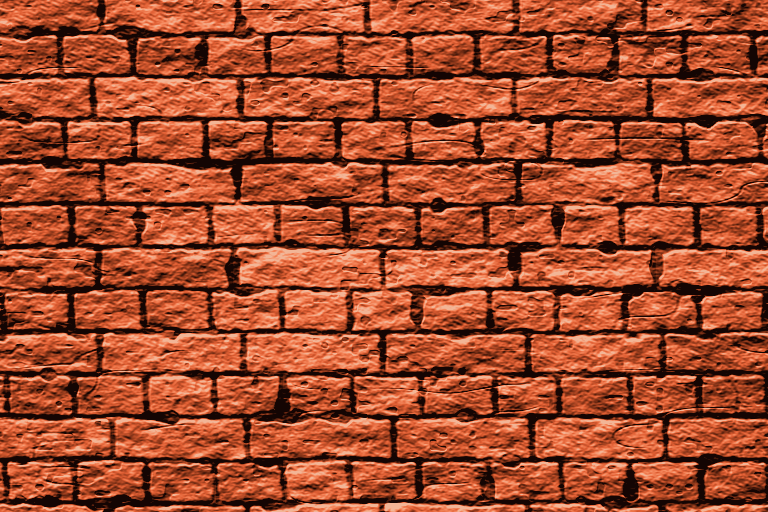
Reproduce this texture procedurally as a Shadertoy shader.

```glsl
// Weathered red brick wall: long and short courses alternate, lit from above.
#define COURSE 0.0832      // height of one course
#define BASE 0.0176        // height of the lowest full bed joint
#define SHORT_BRICK 0.1355 // width of a short brick; long ones are double
#define JOINT vec2(0.0058, 0.0040) // half widths of head and bed joints
#define CORNER 0.007       // corner radius
#define SKEW 0.03          // sideways drift of the courses with height
#define DEPTH 0.0052       // relief of bricks above the mortar
#define ROUGHNESS 0.0125   // relief of the surface grain
#define CONTRAST 2.6       // strength of the raking light
#define EXPOSURE 3.0       // mean tone, as a position on the ramp

// Colours from deep shadow to highlight
const vec3 RAMP[6] = vec3[6](
    vec3(0.08, 0.02, 0.01), vec3(0.38, 0.14, 0.06), vec3(0.63, 0.25, 0.12),
    vec3(0.88, 0.37, 0.20), vec3(0.96, 0.53, 0.36), vec3(0.95, 0.71, 0.59));

float hash(vec2 p) {
    return fract(sin(dot(p, vec2(127.1, 311.7))) * 43758.5);
}

float noise(vec2 p) {
    vec2 i = floor(p), f = fract(p);
    f = f * f * (3.0 - 2.0 * f);
    return mix(mix(hash(i), hash(i + vec2(1, 0)), f.x),
               mix(hash(i + vec2(0, 1)), hash(i + vec2(1, 1)), f.x), f.y);
}

float fbm(vec2 p) {
    float sum = 0.0, amp = 1.0;
    for (int i = 0; i < 4; i++) {
        sum += amp * (noise(p) - 0.5);
        p = mat2(0.98, 0.2, -0.2, 0.98) * p * 2.03 + 17.3;
        amp *= 0.55;
    }
    return sum;
}

// Position of a head joint, in brick widths
float headJoint(float col, float row) {
    return col + 0.09 * hash(vec2(col, row) + 3.7);
}

// Signed distance to the nearest brick, then its row and column
vec3 brick(vec2 p) {
    // Wavy courses and ragged edges
    p += 0.006 * (vec2(noise(p * 9.0), noise(p * 9.0 + 40.0)) - 0.5);
    float ragged = 0.0055 * (noise(p * 65.0) - 0.5)
                 + 0.009 * smoothstep(0.68, 0.95, noise(p * 21.0 + 8.0));

    float y = (p.y - BASE) / COURSE;
    float row = floor(y);
    float isLong = mod(row, 2.0);
    float width = SHORT_BRICK * (1.0 + isLong);
    float x = (p.x + SKEW * (p.y - 0.5)) / width + 0.25 * isLong
            + 0.07 * (hash(vec2(row, 5.0)) - 0.5) + 0.045;
    float col = floor(x);
    col -= step(x, headJoint(col, row));
    float left = headJoint(col, row), right = headJoint(col + 1.0, row);

    vec2 size = vec2(width, COURSE);
    vec2 center = vec2(0.5 * (left + right), row + 0.5);
    vec2 halfSize = 0.5 * size * vec2(right - left, 1.0) - JOINT;
    vec2 q = abs((vec2(x, y) - center) * size) - halfSize + CORNER;
    float d = length(max(q, 0.0)) + min(max(q.x, q.y), 0.0) - CORNER;
    return vec3(d + ragged, row, col);
}

// Small pits, gathered in worn patches
float pits(vec2 p) {
    float worn = noise(p * vec2(7.0, 11.0) + 21.0);
    return smoothstep(0.72, 0.9, noise(p * vec2(52.0, 80.0)) + 0.35 * (worn - 0.5));
}

// Thin, mostly level scratches
float scratches(vec2 p) {
    float line = abs(noise(p * vec2(8.0, 27.0) + 60.0) - 0.5);
    float patchy = smoothstep(0.5, 0.7, noise(p * vec2(9.0, 14.0) + 90.0));
    return patchy * smoothstep(0.045, 0.0, line);
}

float relief(vec2 p) {
    float h = DEPTH * smoothstep(0.003, -0.005, brick(p).x);
    h += ROUGHNESS * fbm(p * vec2(21.0, 31.0));
    return h - 0.0025 * pits(p) - 0.002 * scratches(p);
}

void mainImage(out vec4 fragColor, in vec2 fragCoord) {
    vec2 p = fragCoord / iResolution.y;
    vec3 b = brick(p);

    // Raking light: faces that fall away upwards catch it
    float e = 0.0026;
    float slope = (relief(p) - relief(p + e * vec2(-0.25, 0.97))) / e;
    float tone = EXPOSURE + CONTRAST * slope;

    // Tone of each brick, stains and darker short courses
    tone += 0.7 * (hash(b.yz + 11.0) - 0.5);
    tone += 1.1 * (noise(p * vec2(6.0, 9.0) + 33.0) - 0.5);
    tone -= 0.3 * (1.0 - mod(b.y, 2.0));

    // Shadow in joints, pits and scratches
    float shade = mix(1.5, 3.6, noise(p * vec2(24.0, 30.0) + 70.0));
    tone -= shade * smoothstep(-0.003, 0.0035, b.x);
    tone -= 0.9 * pits(p) + 0.8 * scratches(p);

    // Darker towards the corners
    vec2 c = p - 0.5 * iResolution.xy / iResolution.y;
    tone -= 0.6 * dot(c, c);

    vec3 color = RAMP[0];
    for (int i = 1; i < 6; i++)
        color = mix(color, RAMP[i], clamp(tone - float(i - 1), 0.0, 1.0));
    fragColor = vec4(color, 1.0);
}
```
